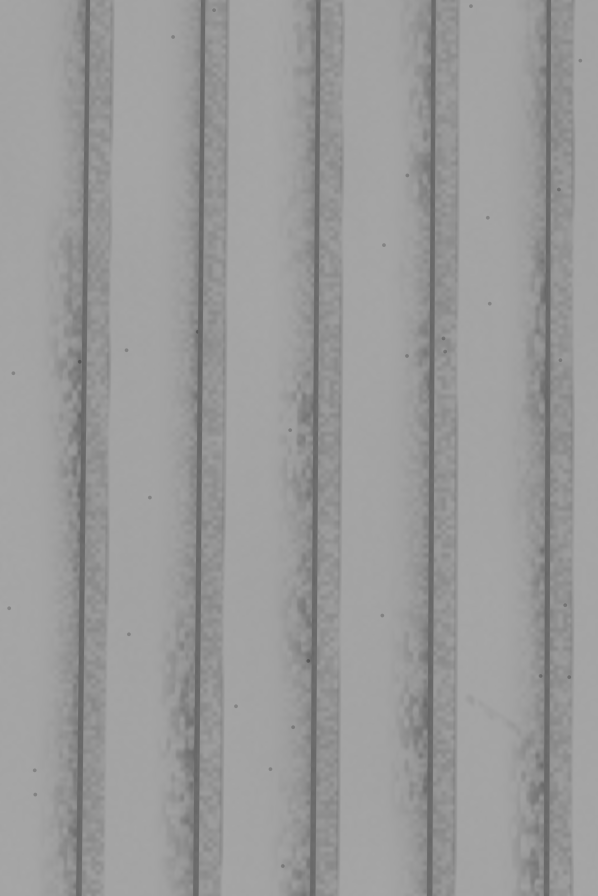
Write a WebGL 1 fragment shader that draws this texture.

```glsl
precision highp float;
// Weathered grey ribbed metal: five upright seams, each with a dull strip on
// its right and a grimy shadow on its left. Ribs come from a fract() phase
// that leans slightly with height; layered value noise adds grain and wear.

uniform vec2 u_resolution;

#define SEAM_BOTTOM 0.132
#define SEAM_TOP 0.147
#define PITCH_BOTTOM 0.1955
#define PITCH_TOP 0.1927
#define STRIP_WIDTH 0.215
#define SEAM_HALF_WIDTH 0.019
#define GRAIN_SCALE 128.0
#define WEAR 1.0

const vec3 LIGHT_GREY = vec3(0.645);
const vec3 SEAM_GREY = vec3(0.405);

float hash(vec2 p) {
  return fract(sin(dot(p, vec2(127.1, 311.7))) * 43758.545);
}

float noise(vec2 p) {
  vec2 cell = floor(p);
  vec2 f = fract(p);
  f = f * f * (3.0 - 2.0 * f);
  return mix(mix(hash(cell), hash(cell + vec2(1.0, 0.0)), f.x),
             mix(hash(cell + vec2(0.0, 1.0)), hash(cell + 1.0), f.x), f.y);
}

float segmentDistance(vec2 p, vec2 a, vec2 b) {
  vec2 ab = b - a;
  return length(p - a - ab * clamp(dot(p - a, ab) / dot(ab, ab), 0.0, 1.0));
}

// Sparse dark pits, one candidate per cell
float pits(vec2 p) {
  vec2 q = p * 26.0;
  vec2 cell = floor(q);
  vec2 center = 0.2 + 0.6 * vec2(hash(cell + 3.1), hash(cell + 8.7));
  float spot = 1.0 - smoothstep(0.05, 0.11, length(fract(q) - center));
  return spot * step(0.965, hash(cell + 17.3));
}

void main() {
  vec2 uv = gl_FragCoord.xy / u_resolution;
  vec2 p = uv * vec2(1.0, 1.5);

  // Rib phase: 0 at a seam, rising to 1 at the next one
  float pitch = mix(PITCH_BOTTOM, PITCH_TOP, uv.y);
  float phase = (uv.x - mix(SEAM_BOTTOM, SEAM_TOP, uv.y)) / pitch;
  float rib = floor(phase);
  float right = fract(phase);
  float left = 1.0 - right;
  float soft = 0.7 / (u_resolution.x * pitch);

  // Noise layers, shifted per rib
  vec2 ribShift = vec2(0.0, rib * 7.3);
  float grain = noise(p * GRAIN_SCALE) - 0.5;
  float streak = noise(p * vec2(GRAIN_SCALE, 55.0) + 31.0);
  float patches = noise(p * vec2(14.0, 6.0) + ribShift);
  float lowerWear = mix(1.0, 0.55, smoothstep(0.55, 1.0, uv.y));

  float tone = LIGHT_GREY.r + 0.008 * grain;
  tone -= 0.012 * (noise(p * vec2(9.0, 4.0)) - 0.3);

  // Dull strip right of the seam, with a thin broken outer edge
  float strip = 1.0 - smoothstep(STRIP_WIDTH - 0.02, STRIP_WIDTH + 0.02, right);
  float stripTone = 0.062 + 0.085 * grain + 0.025 * (patches - 0.5);
  tone -= strip * (stripTone + 0.03 * exp(-right / 0.05));
  float edge = 1.0 - smoothstep(0.008, 0.02 + soft, abs(right - STRIP_WIDTH));
  tone -= edge * 0.05 * smoothstep(0.25, 0.7, noise(vec2(rib * 5.7, p.y * 9.0)));

  // Shadow and grime gathering left of the seam
  float grime = 1.0 - smoothstep(0.0, 0.42, left);
  float shadow = 0.12 * exp(-left / 0.085);
  float blotch = smoothstep(0.3, 0.8, patches) * smoothstep(0.25, 0.9, streak);
  tone -= shadow * (0.85 + 0.5 * grain);
  tone -= WEAR * grime * lowerWear * (0.035 + 0.06 * grain + 0.11 * blotch);

  // Stray pits and one faint slanted scuff
  tone -= 0.13 * pits(p);
  float scuff = segmentDistance(p, vec2(0.785, 0.33), vec2(0.905, 0.25));
  tone -= 0.05 * (1.0 - smoothstep(0.002, 0.012, scuff)) * streak;

  // Seam line, a little softer toward the bottom
  float halfWidth = SEAM_HALF_WIDTH * mix(1.25, 1.0, uv.y);
  float seamDistance = min(left, right);
  float seam = 1.0 - smoothstep(halfWidth - soft, halfWidth + soft, seamDistance);
  vec3 color = mix(vec3(tone), SEAM_GREY + 0.04 * grain, 0.9 * seam);

  gl_FragColor = vec4(color, 1.0);
}
```
